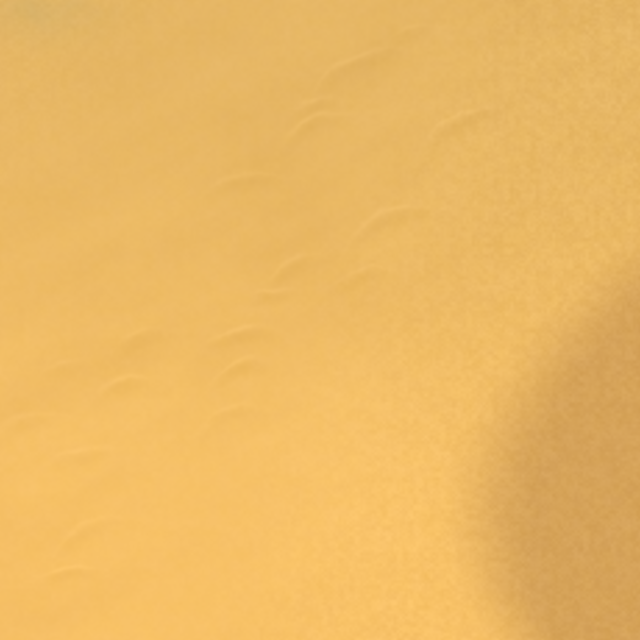
A Shadertoy shader for this texture:

```glsl
float hash(vec2 p) {
    return fract(sin(dot(p, vec2(127.1, 311.7))) * 43758.5453);
}

float noise(vec2 p) {
    vec2 cell = floor(p), f = fract(p);
    f = f * f * (3.0 - 2.0 * f);
    return mix(mix(hash(cell), hash(cell + vec2(1, 0)), f.x),
               mix(hash(cell + vec2(0, 1)), hash(cell + vec2(1, 1)), f.x), f.y);
}

float fbm(vec2 p) {
    float sum = 0.0, weight = 0.5;
    for (int i = 0; i < 4; i++) {
        sum += weight * (noise(p) - 0.5);
        p = mat2(1.6, 1.2, -1.2, 1.6) * p + 7.3;
        weight *= 0.5;
    }
    return sum;
}

vec2 rotate(vec2 p, float angle) {
    float c = cos(angle), s = sin(angle);
    return vec2(c * p.x + s * p.y, c * p.y - s * p.x);
}

// Short curved crests, each with a thin lit edge and a soft dark hollow
float creases(vec2 uv) {
    float relief = 0.0;
    vec2 warped = uv + 0.025 * vec2(fbm(uv * 14.0), fbm(uv * 14.0 + 31.0));
    for (int i = 0; i < 20; i++) {
        float id = float(i);
        float along = (id + hash(vec2(id, 1.0))) / 20.0;
        vec2 center = mix(vec2(0.03, 0.17), vec2(0.70, 0.92), along);
        center += vec2(-0.10, 0.09) * (2.0 * hash(vec2(id, 2.0)) - 1.0);
        vec2 q = rotate(warped - center, 0.15 + 0.4 * hash(vec2(id, 3.0)));
        float halfLength = 0.025 + 0.035 * hash(vec2(id, 4.0));
        q.y += 5.0 * q.x * q.x;
        float fade = exp(-q.x * q.x / (halfLength * halfLength));
        float lit = exp(-pow(q.y / 0.0045, 2.0));
        float hollow = exp(-pow((q.y + 0.014) / 0.011, 2.0));
        relief += fade * (0.5 + 0.5 * hash(vec2(id, 5.0))) * (0.85 * lit - 0.65 * hollow);
    }
    return relief;
}

void mainImage(out vec4 fragColor, in vec2 fragCoord) {
    vec2 uv = fragCoord / iResolution.xy;

    // Sand warming towards the bottom
    vec3 paleSand = vec3(0.898, 0.712, 0.392);
    vec3 warmSand = vec3(0.968, 0.755, 0.400);
    float warmth = 1.0 - smoothstep(0.05, 1.05, uv.y + 0.06 * uv.x);
    vec3 color = mix(paleSand, warmSand, warmth);
    color += 0.016 * exp(-dot(uv - vec2(0.55, 0.26), uv - vec2(0.55, 0.26)) / 0.04);

    // Faint drifts and creases across the upper left
    float band = exp(-pow((uv.y - 0.2 - 1.1 * uv.x) / 0.35, 2.0));
    vec2 drift = rotate(uv, 0.4) * vec2(6.0, 15.0);
    color += vec3(0.9, 1.0, 0.9) * fbm(drift) * (0.012 + 0.035 * band);
    color += vec3(0.028, 0.030, 0.036) * creases(uv);

    // Greyish patch in the top left corner
    vec2 corner = (uv - vec2(0.07, 0.98)) / vec2(0.10, 0.04);
    float patchAmount = exp(-dot(corner, corner)) * (0.5 + fbm(uv * 25.0));
    color = mix(color, vec3(0.78, 0.68, 0.43), 0.55 * patchAmount);

    // Soft shadow bulging in from the right
    float shadowEdge = 0.73 + 1.6 * pow(uv.y - 0.2, 2.0) + 0.025 * fbm(uv * 5.0);
    float shadow = smoothstep(-0.055, 0.095 + 0.06 * uv.y, uv.x - shadowEdge);
    color = mix(color, vec3(0.837, 0.637, 0.348), shadow);

    // Fine grain, clearest at the lower middle and right
    float grain = 0.6 * noise(uv * 120.0) + 0.4 * noise(uv * 230.0 + 17.0) - 0.5;
    float grainAmount = 0.014 + 0.034 * smoothstep(0.35, 0.75, uv.x - 0.35 * uv.y + 0.1);
    grainAmount += 0.012 * smoothstep(0.6, 0.9, uv.y - uv.x);
    color += vec3(0.85, 1.0, 1.1) * grain * grainAmount;
    color.b += 0.018 * (noise(uv * 60.0 + 5.0) - 0.5);

    fragColor = vec4(clamp(color, 0.0, 1.0), 1.0);
}
```
